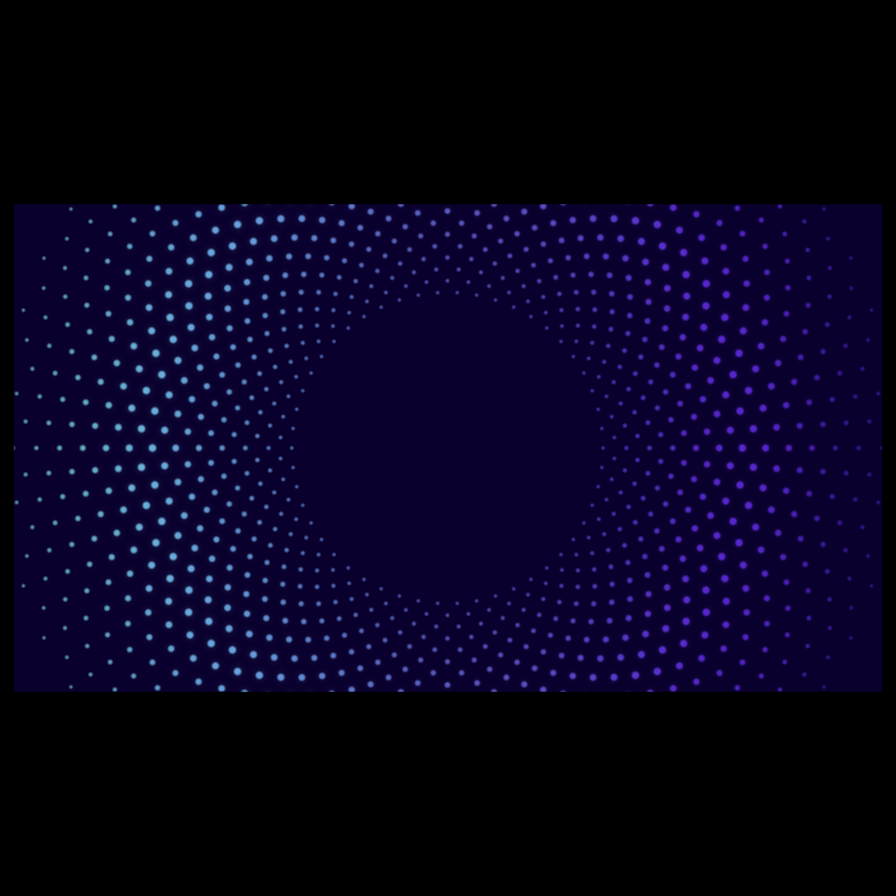
A three.js fragment shader for this background:

```glsl
varying vec2 vUv;

const float TAU = 6.2831853;
const float EDGE = 0.0018;

const vec3 BLACK = vec3(0.0);
const vec3 NIGHT = vec3(0.037, 0.0, 0.176);
const vec3 TEAL = vec3(0.43, 0.76, 0.82);
const vec3 SKY = vec3(0.41, 0.66, 0.87);
const vec3 PERIWINKLE = vec3(0.38, 0.37, 0.80);
const vec3 VIOLET = vec3(0.34, 0.15, 0.81);
const vec3 INDIGO = vec3(0.24, 0.09, 0.62);

// Signed distance to a box centred on the origin
float boxDistance(vec2 p, vec2 halfSize) {
  vec2 d = abs(p) - halfSize;
  return length(max(d, 0.0)) + min(max(d.x, d.y), 0.0);
}

// Coverage of a shape with a softened edge
float softFill(float dist, float softness) {
  return 1.0 - smoothstep(-softness, softness, dist);
}

// Dot colour from left to right
vec3 dotColor(float x) {
  vec3 color = mix(TEAL, SKY, smoothstep(0.03, 0.25, x));
  color = mix(color, PERIWINKLE, smoothstep(0.2, 0.55, x));
  color = mix(color, VIOLET, smoothstep(0.5, 0.82, x));
  return mix(color, INDIGO, smoothstep(0.83, 0.97, x));
}

// Centre of the dot on a ring nearest to the given angle
vec2 nearestDot(float angle, float ringRadius, float count, float shift) {
  float sector = TAU / count;
  float dotAngle = (floor(angle / sector - shift + 0.5) + shift) * sector;
  return ringRadius * vec2(cos(dotAngle), sin(dotAngle));
}

// Staggered rings of dots: x is the solid coverage, y the halo
vec2 dotRings(vec2 p, float innerRadius, float spacing, float ringCount, float dotCount) {
  float angle = atan(p.y, p.x);
  float nearestRing = floor((length(p) - innerRadius) / spacing + 0.5);
  vec2 result = vec2(0.0);
  for (int i = -1; i <= 1; i++) {
    float ring = nearestRing + float(i);
    if (ring < 0.0 || ring > ringCount - 1.0) continue;

    // Dots swell towards the middle rings
    float swell = 1.0 - abs(2.0 * ring / (ringCount - 1.0) - 1.0);
    float dotRadius = mix(0.0017, 0.0041, swell);
    float shift = 0.5 * mod(ring, 2.0);
    vec2 center = nearestDot(angle, innerRadius + ring * spacing, dotCount, shift);
    float dist = length(p - center);

    float solid = softFill(dist - dotRadius, EDGE) * mix(0.75, 1.0, swell);
    float halo = exp(-pow(dist / (dotRadius * 1.5), 2.0)) * swell;
    result = max(result, vec2(solid, halo));
  }
  return result;
}

void main() {
  float panel = softFill(boxDistance(vUv - 0.5, vec2(0.4844, 0.2721)), 0.001);
  vec2 dots = dotRings(vUv - vec2(0.4994, 0.5), 0.1737, 0.01296, 26.0, 50.0);

  vec3 tint = dotColor(vUv.x);
  vec3 color = mix(NIGHT, tint, 0.15 * dots.y);
  color = mix(color, tint, dots.x);
  gl_FragColor = vec4(mix(BLACK, color, panel), 1.0);
}
```
